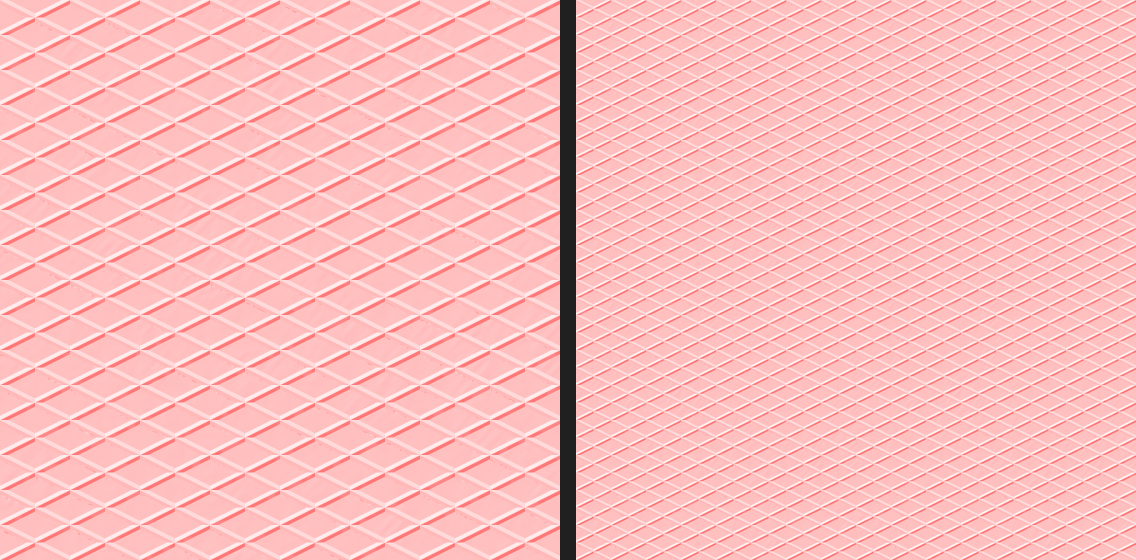
Left, the tile; right, the same tile 2 across and 2 down.
A WebGL 1 fragment shader for this texture:

```glsl
precision highp float;
// Pink wafer: a seamless lattice of sunken, bevelled diamonds with slight wear.
uniform vec2 u_resolution;

const vec2 REPEATS = vec2(8.0, 16.0);   // diamonds across and down
const float RIM = 0.012;                // half width of the flat ridge
const float BEVEL = 0.117;              // distance at which the floor begins

const vec3 FLOOR_PINK = vec3(1.0, 0.75, 0.75);
const vec3 RIM_PINK   = vec3(1.0, 0.84, 0.84);
const vec3 LIT_SIDE   = vec3(1.0, 0.93, 0.93);
const vec3 PALE_SIDE  = vec3(1.0, 0.855, 0.855);
const vec3 DIM_SIDE   = vec3(1.0, 0.725, 0.725);
const vec3 DARK_SIDE  = vec3(1.0, 0.47, 0.47);
const vec3 CRUMB      = vec3(1.0, 0.61, 0.61);

float hash(vec2 p) {
  vec3 q = fract(p.xyx * vec3(0.1031, 0.1030, 0.0973));
  q += dot(q, q.yzx + 33.33);
  return fract((q.x + q.y) * q.z);
}

// Value noise that wraps after a whole number of lattice cells.
float noise(vec2 p, vec2 period) {
  vec2 i = floor(p), f = fract(p);
  f = f * f * (3.0 - 2.0 * f);
  vec2 lo = mod(i, period), hi = mod(i + 1.0, period);
  return mix(mix(hash(lo), hash(vec2(hi.x, lo.y)), f.x),
             mix(hash(vec2(lo.x, hi.y)), hash(hi), f.x), f.y);
}

float tileNoise(vec2 p, float cells) {
  return noise(p * cells, vec2(cells));
}

// Height of the floor: soft dents and streaks along the diagonal.
float dents(vec2 p) {
  vec2 streak = vec2(p.x + p.y, p.x - p.y) * vec2(24.0, 80.0);
  float patches = smoothstep(0.5, 0.85, tileNoise(p + 0.37, 14.0));
  return 0.5 * tileNoise(p, 36.0) + 0.25 * tileNoise(p, 88.0)
       + 0.8 * patches * noise(streak, vec2(24.0, 80.0));
}

// Skewed coordinates whose whole numbers lie on the two sets of ridges.
vec2 lattice(vec2 p) {
  vec2 q = p * REPEATS;
  return vec2(q.x - q.y, q.x + q.y);
}

// Colour of the ridge, the four bevels or the floor; mitres meet at corners.
vec3 diamond(vec2 cell, vec3 ground, vec3 shade, float rough) {
  float upperLeft = cell.x, lowerRight = 1.0 - cell.x;
  float lowerLeft = cell.y, upperRight = 1.0 - cell.y;
  float nearest = min(min(upperLeft, lowerRight), min(lowerLeft, upperRight));
  if (nearest < RIM) return RIM_PINK;
  if (nearest == upperRight)
    return nearest < BEVEL + rough ? DIM_SIDE : ground;
  if (nearest > BEVEL) return ground;
  if (nearest == upperLeft) return shade;
  return nearest == lowerRight ? LIT_SIDE : PALE_SIDE;
}

void main() {
  vec2 p = gl_FragCoord.xy / u_resolution;

  // Uneven floor lit from the upper left
  float slope = dents(p) - dents(p + vec2(-0.0022, 0.0022));
  vec3 ground = FLOOR_PINK + vec3(0.0, 1.0, 1.0) * clamp(slope * 0.07, -0.045, 0.045);
  vec3 shade = DARK_SIDE + vec3(0.0, 0.055, 0.055) * smoothstep(0.55, 0.8, tileNoise(p, 60.0));
  float rough = (tileNoise(p, 200.0) - 0.5) * 0.05;

  // Supersampled bevels
  vec3 color = vec3(0.0);
  for (int j = 0; j < 4; j++) {
    for (int i = 0; i < 4; i++) {
      vec2 offset = (vec2(float(i), float(j)) - 1.5) / 4.0;
      vec2 cell = fract(lattice(p + offset / u_resolution));
      color += diamond(cell, ground, shade, rough) / 16.0;
    }
  }

  // Crumbs along the foot of the dim bevel, in scattered patches
  vec2 cell = fract(lattice(p));
  float foot = 1.0 - smoothstep(0.01, 0.04, abs(1.0 - cell.y - BEVEL - 0.01));
  foot *= smoothstep(0.1, 0.18, cell.x) * smoothstep(0.1, 0.18, 1.0 - cell.x);
  float worn = smoothstep(0.4, 0.75, tileNoise(p + 0.61, 18.0));
  float grain = tileNoise(p + 0.13, 240.0);
  color = mix(color, CRUMB, foot * worn * smoothstep(0.62, 0.85, grain) * 0.75);
  color = mix(color, PALE_SIDE, foot * worn * smoothstep(0.3, 0.12, grain) * 0.5);

  gl_FragColor = vec4(color, 1.0);
}
```
